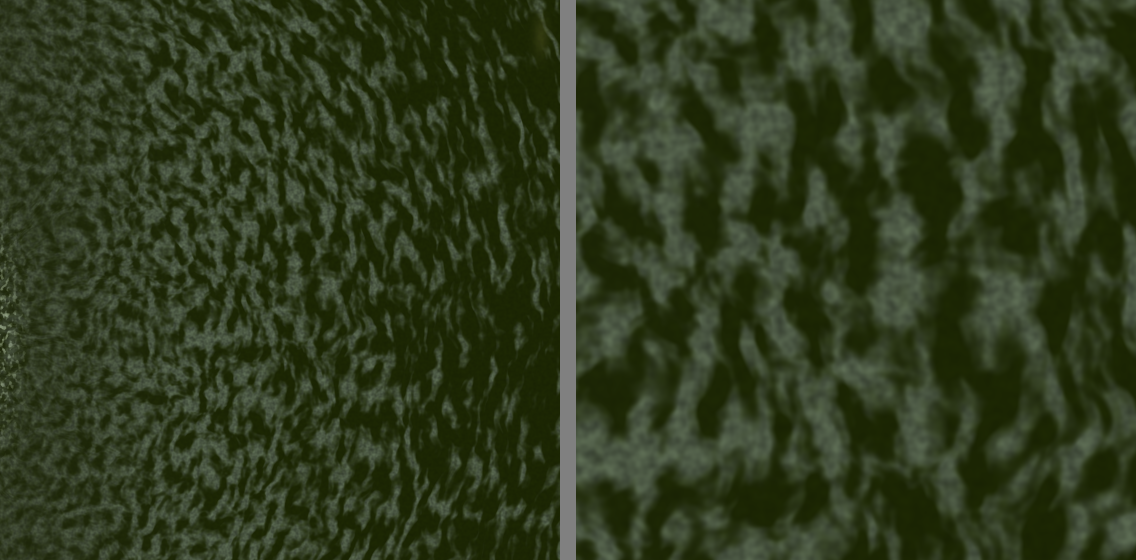
Left, the full canvas; right, a detail of the centre.
Reproduce this texture procedurally as a Shadertoy shader.

```glsl
vec2 randomGradient(vec2 cell) {
    vec3 h = fract(vec3(cell.xyx) * vec3(0.1031, 0.1030, 0.0973));
    h += dot(h, h.yzx + 33.33);
    float angle = 6.2832 * fract((h.x + h.y) * h.z);
    return vec2(cos(angle), sin(angle));
}

float gradientNoise(vec2 p) {
    vec2 i = floor(p), f = p - i;
    vec2 u = f * f * f * (f * (f * 6.0 - 15.0) + 10.0);
    vec2 e = vec2(1.0, 0.0);
    float a = dot(randomGradient(i), f);
    float b = dot(randomGradient(i + e.xy), f - e.xy);
    float c = dot(randomGradient(i + e.yx), f - e.yx);
    float d = dot(randomGradient(i + e.xx), f - e.xx);
    return mix(mix(a, b, u.x), mix(c, d, u.x), u.y);
}

// Wavelets stretched along arcs that spread from beyond the left edge
float rippleHeight(vec2 uv) {
    vec2 warp = vec2(gradientNoise(uv * 9.0), gradientNoise(uv * 9.0 + 17.3));
    vec2 fine = vec2(gradientNoise(uv * 37.0 + 5.1), gradientNoise(uv * 37.0 + 41.7));
    vec2 d = uv + 0.02 * warp + 0.007 * fine - vec2(-0.3, 0.42);
    vec2 q = vec2(length(d) * 53.0, atan(d.y, d.x) * 20.0) + 90.0;
    float height = gradientNoise(q);
    height += 0.45 * gradientNoise(q * vec2(1.6, 2.0) + 23.0);
    height += 0.25 * gradientNoise(q * vec2(2.6, 4.4) + 71.0);
    return height;
}

// A soft elliptical patch
float patchMask(vec2 uv, vec2 center, vec2 radius) {
    vec2 d = (uv - center) / radius;
    return exp(-dot(d, d));
}

void mainImage(out vec4 fragColor, in vec2 fragCoord) {
    vec2 uv = fragCoord / iResolution.xy;

    // Sky reflection fades to the right and in the calm patches
    float reflection = 0.1 - 0.1 * uv.x - 0.19 * smoothstep(0.4, 1.0, uv.x);
    reflection -= 0.24 * patchMask(uv, vec2(1.0, 1.02), vec2(0.4, 0.2));
    reflection -= 0.2 * patchMask(uv, vec2(0.95, 0.36), vec2(0.22, 0.16));
    reflection += 0.08 * gradientNoise(uv * 5.0 + 3.0);

    // Ripples lose contrast toward the left
    float contrast = mix(0.6, 1.15, smoothstep(0.0, 0.4, uv.x));
    float facet = smoothstep(-0.3, 0.47, contrast * rippleHeight(uv) + reflection);

    vec3 deepWater = mix(vec3(0.12, 0.155, 0.04), vec3(0.107, 0.147, 0.012), smoothstep(0.0, 0.5, uv.x));
    vec3 skySheen = mix(vec3(0.25, 0.29, 0.21), vec3(0.3, 0.35, 0.27), smoothstep(0.0, 0.35, uv.x));
    vec3 color = mix(deepWater, skySheen, facet);

    // Fine grain on the lit facets
    float grain = gradientNoise(uv * 120.0) + 0.7 * gradientNoise(uv * 210.0 + 9.0);
    color *= 1.0 + grain * mix(0.1, 0.3, facet);

    // Sun glitter along the left edge
    float glitterZone = patchMask(uv, vec2(-0.01, 0.4), vec2(0.045, 0.17));
    float glitter = gradientNoise(uv * vec2(130.0, 95.0) + 31.0) + 0.5 * gradientNoise(uv * 190.0);
    color += vec3(0.36, 0.38, 0.36) * glitterZone * smoothstep(-0.05, 0.5, glitter);

    // Faint silt near the upper right corner
    color += vec3(0.09, 0.08, 0.05) * patchMask(uv, vec2(0.966, 0.935), vec2(0.013, 0.035));

    fragColor = vec4(color, 1.0);
}
```
